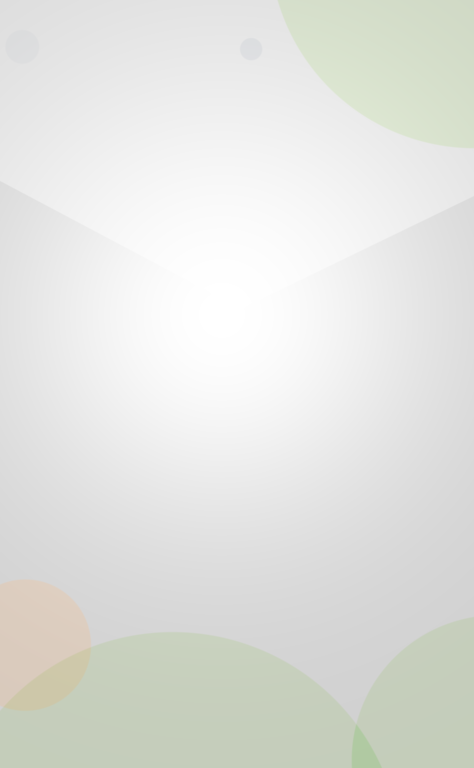
A Shadertoy shader for this background:

```glsl
// Soft grey studio backdrop with a white glow, a folded V edge and translucent discs.

// Lengths are fractions of the canvas height; discs are (centre x, centre y, radius).
const vec2  GLOW_CENTRE = vec2(0.289, 0.590);
const vec2  FOLD_APEX   = vec2(0.314, 0.598);
const float FOLD_LEFT   = 0.530;
const float FOLD_RIGHT  = 0.484;

// Each panel fades from white to its floor value over its reach.
const float UPPER_FLOOR = 0.845;
const float UPPER_REACH = 0.370;
const float LOWER_FLOOR = 0.815;
const float LOWER_REACH = 0.290;

const vec3 LEAF_TOP    = vec3(0.618, 1.074, 0.267);
const vec3 LEAF_LEFT   = vec3(0.225, -0.121, 0.298);
const vec3 LEAF_RIGHT  = vec3(0.647, 0.010, 0.189);
const vec3 PEACH_DISC  = vec3(0.033, 0.160, 0.0855);
const vec3 LARGE_DOT   = vec3(0.029, 0.939, 0.022);
const vec3 SMALL_DOT   = vec3(0.327, 0.936, 0.0145);

const vec3 LEAF_TINT    = vec3(0.942, 0.983, 0.895);
const vec3 OVERLAP_TINT = vec3(0.950, 1.000, 0.970);
const vec3 PEACH_TINT   = vec3(1.040, 0.968, 0.902);
const vec3 DOT_TINT     = vec3(0.953, 0.960, 0.970);

// Antialiased coverage of a disc.
float discMask(vec2 p, vec3 disc, float pixel) {
    float dist = length(p - disc.xy) - disc.z;
    return 1.0 - smoothstep(-pixel, pixel, dist);
}

// Multiplies a colour by a tint where the mask is set.
vec3 stain(vec3 colour, vec3 tint, float mask) {
    return colour * mix(vec3(1.0), tint, mask);
}

float glow(float dist, float floorValue, float reach) {
    float t = dist / reach;
    return mix(floorValue, 1.0, exp(-t * t));
}

// Two grey panels that meet along a V.
float backdrop(vec2 p, float pixel) {
    float dist = length(p - GLOW_CENTRE);
    float dx = p.x - FOLD_APEX.x;
    float slope = dx < 0.0 ? FOLD_LEFT : FOLD_RIGHT;
    float above = p.y - FOLD_APEX.y - slope * abs(dx);
    return mix(glow(dist, LOWER_FLOOR, LOWER_REACH),
               glow(dist, UPPER_FLOOR, UPPER_REACH),
               smoothstep(-pixel, pixel, above));
}

void mainImage(out vec4 fragColor, in vec2 fragCoord) {
    float pixel = 1.0 / iResolution.y;
    vec2 p = fragCoord * pixel;
    vec3 colour = vec3(backdrop(p, pixel));

    // Pale dots near the top
    colour = stain(colour, DOT_TINT, 0.5 * discMask(p, LARGE_DOT, pixel));
    colour = stain(colour, DOT_TINT, discMask(p, SMALL_DOT, pixel));

    // Peach and green discs
    float leafLeft = discMask(p, LEAF_LEFT, pixel);
    float leafRight = discMask(p, LEAF_RIGHT, pixel);
    colour = stain(colour, PEACH_TINT, discMask(p, PEACH_DISC, pixel));
    colour = stain(colour, LEAF_TINT, discMask(p, LEAF_TOP, pixel));
    colour = stain(colour, LEAF_TINT, leafLeft);
    colour = stain(colour, LEAF_TINT, leafRight);
    colour = stain(colour, OVERLAP_TINT, leafLeft * leafRight);

    fragColor = vec4(clamp(colour, 0.0, 1.0), 1.0);
}
```
